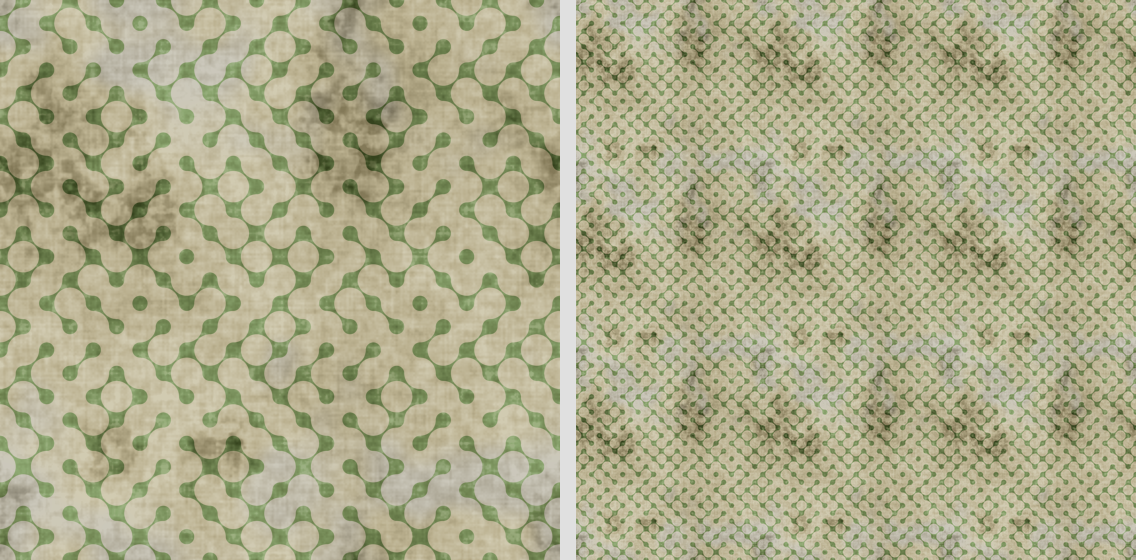
Left, the tile; right, the same tile 3 across and 3 down.
A WebGL 2 fragment shader for this pattern:

```glsl
#version 300 es
precision highp float;
// Two-colour Truchet weave: cream discs and green dots sit on alternate lattice
// corners, and each cell joins one pair or the other. A 12 x 12 cell block is
// repeated twice each way, then aged with wrapping noise: stains, grit, threads.

uniform vec2 u_resolution;
out vec4 fragColor;

const float REPEATS = 2.0;          // blocks across and down
const float BLOCK_CELLS = 12.0;     // cells per block side (even keeps parity)
const float DISC_RADIUS = 0.675;    // cream disc, in cells; dots take the rest
const float GREEN_JOIN_CHANCE = 0.6;
const float PATTERN_SEED = 17.0;

const vec3 PAPER_DARK  = vec3(0.64, 0.60, 0.47);
const vec3 PAPER_MID   = vec3(0.73, 0.69, 0.56);
const vec3 PAPER_LIGHT = vec3(0.79, 0.76, 0.65);
const vec3 GREEN_DARK  = vec3(0.35, 0.42, 0.24);
const vec3 GREEN_MID   = vec3(0.44, 0.52, 0.32);
const vec3 GREEN_LIGHT = vec3(0.53, 0.63, 0.42);

const float BASE_TONE = 0.66;       // 0 dark, 0.5 mid, 1 light
const float BLOTCH_AMOUNT = 2.0;
const float GRIT_AMOUNT = 1.0;
const float THREAD_AMOUNT = 0.55;
const float STAIN_AMOUNT = 0.75;
const float INK_FADE = 0.22;
const float GREY_DRIFT = 0.5;

float hash(vec2 p, float seed) {
    vec3 q = fract(vec3(p.xyx + seed * 7.31) * 0.1031);
    q += dot(q, q.yzx + 33.33);
    return fract((q.x + q.y) * q.z);
}

// Value noise over the unit square that wraps after period cells.
float wrapNoise(vec2 uv, vec2 period, float seed) {
    vec2 p = uv * period;
    vec2 i = floor(p);
    vec2 f = p - i;
    f = f * f * (3.0 - 2.0 * f);
    vec2 lo = mod(i, period);
    vec2 hi = mod(i + 1.0, period);
    float bottom = mix(hash(lo, seed), hash(vec2(hi.x, lo.y), seed), f.x);
    float top = mix(hash(vec2(lo.x, hi.y), seed), hash(hi, seed), f.x);
    return mix(bottom, top, f.y);
}

float fbm(vec2 uv, float period, int octaves, float seed) {
    float sum = 0.0, total = 0.0, weight = 1.0;
    for (int k = 0; k < octaves; k++) {
        sum += weight * wrapNoise(uv, vec2(period), seed + float(k));
        total += weight;
        weight *= 0.6;
        period *= 2.0;
    }
    return sum / total;
}

// Signed distance to the green shape, in cells; negative inside.
float truchetDistance(vec2 p) {
    vec2 cell = floor(p);
    vec2 f = p - cell;
    // Mirror odd cells so discs always sit at (0,0) and (1,1).
    if (mod(cell.x + cell.y, 2.0) > 0.5) f.x = 1.0 - f.x;
    float toDisc = min(length(f), length(f - 1.0));
    float toDot = min(length(f - vec2(1.0, 0.0)), length(f - vec2(0.0, 1.0)));
    bool greenJoins = hash(mod(cell, BLOCK_CELLS), PATTERN_SEED) < GREEN_JOIN_CHANCE;
    return greenJoins ? DISC_RADIUS - toDisc : toDot - (1.0 - DISC_RADIUS);
}

vec3 ramp(vec3 dark, vec3 mid, vec3 light, float tone) {
    return tone < 0.5 ? mix(dark, mid, tone * 2.0) : mix(mid, light, tone * 2.0 - 1.0);
}

void main() {
    vec2 uv = gl_FragCoord.xy / u_resolution;
    float cells = REPEATS * BLOCK_CELLS;
    float pixel = cells / min(u_resolution.x, u_resolution.y);

    // Pattern coverage
    float d = truchetDistance(uv * cells);
    float ink = 1.0 - smoothstep(-0.75 * pixel, 0.75 * pixel, d);

    // Wear layers, spread over the whole canvas
    float blotch = fbm(uv, 3.0, 5, 1.0) - 0.5;
    float grit = fbm(uv, 72.0, 3, 11.0) - 0.5;
    float threads = 0.5 * (wrapNoise(uv, vec2(240.0, 20.0), 21.0)
                         + wrapNoise(uv, vec2(20.0, 240.0), 22.0)) - 0.5;
    float stain = smoothstep(0.52, 0.72, fbm(uv, 5.0, 5, 31.0));
    stain *= 0.45 + smoothstep(0.4, 0.65, fbm(uv, 40.0, 3, 41.0));

    float tone = BASE_TONE + BLOTCH_AMOUNT * blotch + GRIT_AMOUNT * grit
               + THREAD_AMOUNT * threads - STAIN_AMOUNT * stain;
    tone = clamp(tone, -0.7, 1.25);

    // Colour: cream cloth with a slight grey drift, then worn green ink
    vec3 paper = ramp(PAPER_DARK, PAPER_MID, PAPER_LIGHT, tone);
    float grey = GREY_DRIFT * smoothstep(0.54, 0.75, fbm(uv, 4.0, 3, 51.0));
    paper = mix(paper, vec3(dot(paper, vec3(0.333))), grey);
    vec3 green = ramp(GREEN_DARK, GREEN_MID, GREEN_LIGHT, tone - 0.1);
    float fade = INK_FADE * smoothstep(0.05, 0.3, grit + 0.5 * threads);
    fragColor = vec4(mix(paper, green, ink * (1.0 - fade)), 1.0);
}
```
